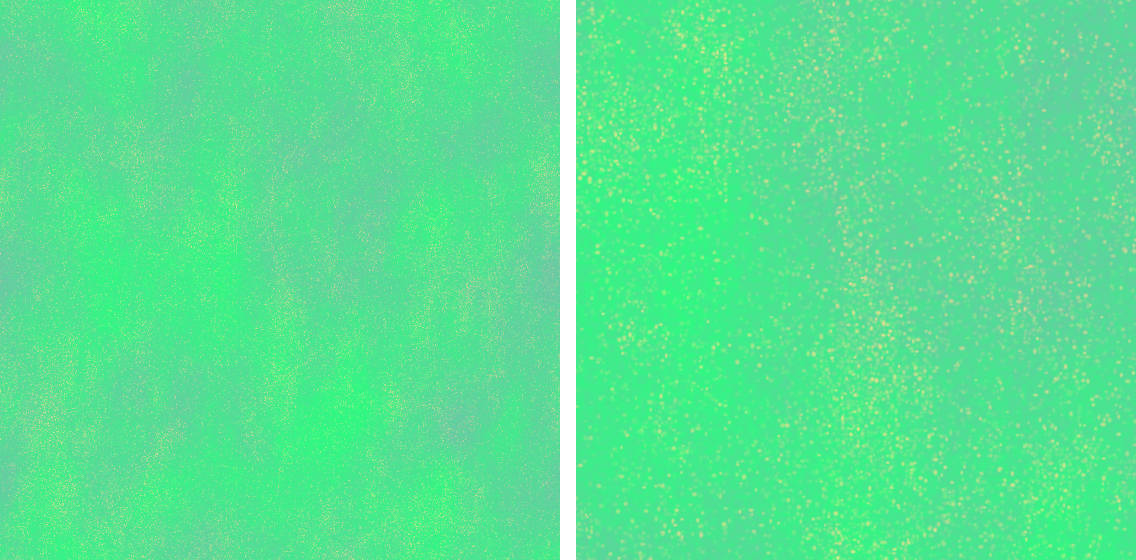
Left: the whole. Right: its middle third, enlarged.
A three.js fragment shader for this texture:

```glsl
varying vec2 vUv;

// Colours
const vec3 VIVID_GREEN = vec3(0.19, 0.97, 0.51);
const vec3 DULL_TEAL = vec3(0.41, 0.79, 0.64);
const vec3 YELLOW_FLECK = vec3(0.86, 0.93, 0.51);
const vec3 TAN_FLECK = vec3(0.93, 0.81, 0.62);

// Repeats across and up the tile (whole numbers)
const vec2 CLOUD_REPEATS = vec2(5.0, 4.0);
const vec2 PATCH_REPEATS = vec2(8.0, 6.0);
const vec2 STREAK_REPEATS = vec2(24.0, 7.0);
const vec2 SLANT_REPEATS = vec2(22.0, 9.0);
const vec2 MOTTLE_REPEATS = vec2(48.0, 36.0);
const vec2 SCRATCH_REPEATS = vec2(6.0, 170.0);
const float GRAIN_REPEATS = 380.0;
const float FLECK_REPEATS = 384.0;

// Strengths
const float CLOUD_BALANCE = 0.41;
const float CLOUD_CONTRAST = 1.55;
const float BRUSH_CONTRAST = 0.45;
const float GRAIN_CONTRAST = 0.34;
const float MIN_DENSITY = 0.16;
const float MAX_DENSITY = 0.95;
const float SCRATCH_DENSITY = 0.35;
const float ROUGH_FALLOFF = 0.68;
const float SOFT_FALLOFF = 0.55;

vec3 hash3(vec2 cell, float seed) {
  vec3 p = fract(vec3(cell.xyx + seed * 17.0) * vec3(0.1031, 0.1030, 0.0973));
  p += dot(p, p.yxz + 33.33);
  return fract((p.xxy + p.yzz) * p.zyx);
}

// Value noise that wraps after the given number of cells
float noise(vec2 uv, vec2 repeats, float seed) {
  vec2 p = uv * repeats;
  vec2 cell = floor(p);
  vec2 f = fract(p);
  f = f * f * (3.0 - 2.0 * f);
  vec2 a = mod(cell, repeats);
  vec2 b = mod(cell + 1.0, repeats);
  float low = mix(hash3(a, seed).x, hash3(vec2(b.x, a.y), seed).x, f.x);
  float high = mix(hash3(vec2(a.x, b.y), seed).x, hash3(b, seed).x, f.x);
  return mix(low, high, f.y);
}

float layeredNoise(vec2 uv, vec2 repeats, float falloff, float seed) {
  float sum = 0.0;
  float weight = 1.0;
  float total = 0.0;
  for (int i = 0; i < 5; i++) {
    sum += weight * noise(uv, repeats, seed + float(i));
    total += weight;
    weight *= falloff;
    repeats *= 2.0;
  }
  return sum / total;
}

// Cellular flecks: a soft uneven dot in some cells, chosen by density
float flecks(vec2 uv, float density) {
  vec2 p = uv * FLECK_REPEATS;
  vec2 cell = floor(p);
  float cover = 0.0;
  for (int y = -1; y <= 1; y++) {
    for (int x = -1; x <= 1; x++) {
      vec2 c = cell + vec2(float(x), float(y));
      vec2 wrapped = mod(c, FLECK_REPEATS);
      vec3 spot = hash3(wrapped, 31.0);
      vec3 look = hash3(wrapped, 47.0);
      vec2 stretch = mix(vec2(1.4, 0.9), vec2(0.9, 1.4), look.z);
      float radius = mix(0.6, 1.0, look.x);
      float dist = length((p - c - spot.xy) * stretch);
      float dotShape = 1.0 - smoothstep(radius * 0.2, radius, dist);
      float present = smoothstep(-0.06, 0.06, density - spot.z);
      float strength = mix(0.2, 0.9, look.y * look.y * look.y);
      cover = max(cover, dotShape * present * strength);
    }
  }
  return cover;
}

// Worn areas: patches, upright streaks, slanted strokes and mottling
float wearAmount(vec2 uv) {
  vec2 slanted = vec2(uv.x - uv.y, uv.y);
  float wear = 0.32 * layeredNoise(uv, PATCH_REPEATS, ROUGH_FALLOFF, 11.0);
  wear += 0.30 * layeredNoise(uv, STREAK_REPEATS, ROUGH_FALLOFF, 17.0);
  wear += 0.12 * layeredNoise(slanted, SLANT_REPEATS, ROUGH_FALLOFF, 23.0);
  wear += 0.26 * layeredNoise(uv, MOTTLE_REPEATS, ROUGH_FALLOFF, 29.0);
  return smoothstep(0.43, 0.67, wear);
}

void main() {
  // Cloudy ground with a gentle sine warp, brushing and fine grain
  vec2 warp = 0.025 * sin(6.2831853 * (vUv.yx * vec2(2.0, 3.0) + vec2(0.1, 0.6)));
  float cloud = layeredNoise(vUv + warp, CLOUD_REPEATS, SOFT_FALLOFF, 3.0) - 0.5;
  float brush = layeredNoise(vUv, STREAK_REPEATS, ROUGH_FALLOFF, 67.0) - 0.5;
  float grain = noise(vUv, vec2(GRAIN_REPEATS), 41.0) - 0.5;
  float dullness = CLOUD_BALANCE + CLOUD_CONTRAST * cloud + BRUSH_CONTRAST * brush;
  dullness = clamp(dullness + GRAIN_CONTRAST * grain, 0.0, 1.0);
  vec3 colour = mix(VIVID_GREEN, DULL_TEAL, dullness);

  // Flecks gather in worn areas and along rare level scratches
  float wear = wearAmount(vUv);
  float scratch = smoothstep(0.86, 0.97, noise(vUv, SCRATCH_REPEATS, 53.0));
  scratch *= smoothstep(0.6, 0.85, noise(vUv, PATCH_REPEATS, 59.0));
  float density = mix(MIN_DENSITY, MAX_DENSITY, wear) + SCRATCH_DENSITY * scratch;
  float cover = flecks(vUv, density) * mix(0.8, 1.05, wear);
  colour = mix(colour, mix(YELLOW_FLECK, TAN_FLECK, dullness), cover);

  gl_FragColor = vec4(colour, 1.0);
}
```
